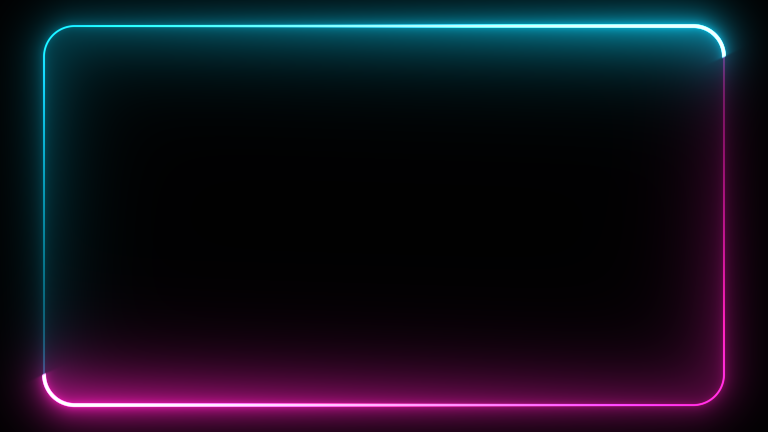
Give the GLSL for this background, as a WebGL 1 fragment shader.

```glsl
precision highp float;
// A rounded neon frame on black, made of a cyan and a magenta light trail.
// The magenta trail is the cyan one turned by half a circle. Each has a thin
// core from a distance function and a glow summed from lights along its path.

uniform vec2 u_resolution;

// Lengths are in canvas heights.
const vec2 FRAME_CENTER = vec2(0.0, 0.001);
const vec2 FRAME_HALF = vec2(0.787, 0.4387);
const float CORNER_RADIUS = 0.071;
const vec3 BACKGROUND = vec3(0.002, 0.002, 0.004);
const vec3 CYAN = vec3(0.03, 0.76, 0.90);
const vec3 MAGENTA = vec3(0.98, 0.10, 0.72);
const float TAIL_STRENGTH = 0.15;
const float CORE_HEAD = 0.0040;
const float CORE_TAIL = 0.0012;
const float HALO_WIDTH = 0.011;
const float HALO_GAIN = 0.45;
const float GLOW_WIDTH = 0.054;
const float GLOW_GAIN = 0.68;
const float OUTER_FADE = 9.0;
const float JOIN_SOFTNESS = 0.004;
const int LIGHTS = 72;

const float QUARTER_TURN = 1.570796;
const vec2 STRAIGHT_HALF = FRAME_HALF - CORNER_RADIUS;
const float ARC = QUARTER_TURN * CORNER_RADIUS;
const float TRAIL_LENGTH = 2.0 * (ARC + STRAIGHT_HALF.x + STRAIGHT_HALF.y);

float frameDistance(vec2 p) {
  vec2 q = abs(p) - STRAIGHT_HALF;
  return length(max(q, 0.0)) + min(max(q.x, q.y), 0.0) - CORNER_RADIUS;
}

// Brightness from the head (0) to the tail (1) of a trail.
float trailStrength(float t) {
  return mix(1.0, TAIL_STRENGTH, t);
}

// Walks the head corner, the top edge, the next corner and the left edge.
vec2 trailPoint(float t) {
  float s = t * TRAIL_LENGTH;
  float leftStart = 2.0 * (ARC + STRAIGHT_HALF.x);
  float angle = (clamp(s, 0.0, ARC)
    + clamp(s - ARC - 2.0 * STRAIGHT_HALF.x, 0.0, ARC)) / CORNER_RADIUS;
  vec2 walked = clamp(vec2(s - ARC, s - leftStart), vec2(0.0), 2.0 * STRAIGHT_HALF);
  return STRAIGHT_HALF - walked + CORNER_RADIUS * vec2(cos(angle), sin(angle));
}

// Wide soft light from the whole trail.
float trailGlow(vec2 p) {
  float sum = 0.0;
  for (int i = 0; i < LIGHTS; i++) {
    float t = (float(i) + 0.5) / float(LIGHTS);
    vec2 toLight = p - trailPoint(t);
    float d = sqrt(dot(toLight, toLight) + 0.0004);
    sum += trailStrength(t) * exp(-d / GLOW_WIDTH);
  }
  return sum * TRAIL_LENGTH / (float(LIGHTS) * 2.0 * GLOW_WIDTH);
}

vec3 trailLight(vec2 p, float edge, vec3 color, float pixel) {
  // Position along the trail, and its half of the frame.
  vec2 walked = STRAIGHT_HALF - clamp(p, -STRAIGHT_HALF, STRAIGHT_HALF);
  float t = (walked.x + walked.y) / (2.0 * (STRAIGHT_HALF.x + STRAIGHT_HALF.y));
  float strength = trailStrength(t);
  float side = p.y - p.x * STRAIGHT_HALF.y / FRAME_HALF.x;
  float owned = smoothstep(-JOIN_SOFTNESS, JOIN_SOFTNESS, side);

  // Core, whiter toward the head, and the narrow halo around it.
  float width = mix(CORE_TAIL, CORE_HEAD, strength * strength);
  float core = 1.0 - smoothstep(width - 0.6 * pixel, width + 0.9 * pixel, abs(edge));
  float halo = exp(-abs(edge) / HALO_WIDTH) * strength * HALO_GAIN;
  vec3 coreColor = mix(color, vec3(1.0), smoothstep(0.3, 1.0, strength) * 0.9);
  coreColor *= mix(0.35, 1.0, smoothstep(0.1, 0.6, strength));

  float glow = trailGlow(p) * GLOW_GAIN * exp(-OUTER_FADE * max(edge, 0.0));
  return color * (glow + halo * owned) + coreColor * core * owned;
}

void main() {
  float pixel = 1.0 / u_resolution.y;
  vec2 p = (gl_FragCoord.xy - 0.5 * u_resolution) * pixel - FRAME_CENTER;
  float edge = frameDistance(p);
  vec3 color = BACKGROUND;
  color += trailLight(p, edge, CYAN, pixel);
  color += trailLight(-p, edge, MAGENTA, pixel);
  gl_FragColor = vec4(min(color, 1.0), 1.0);
}
```
